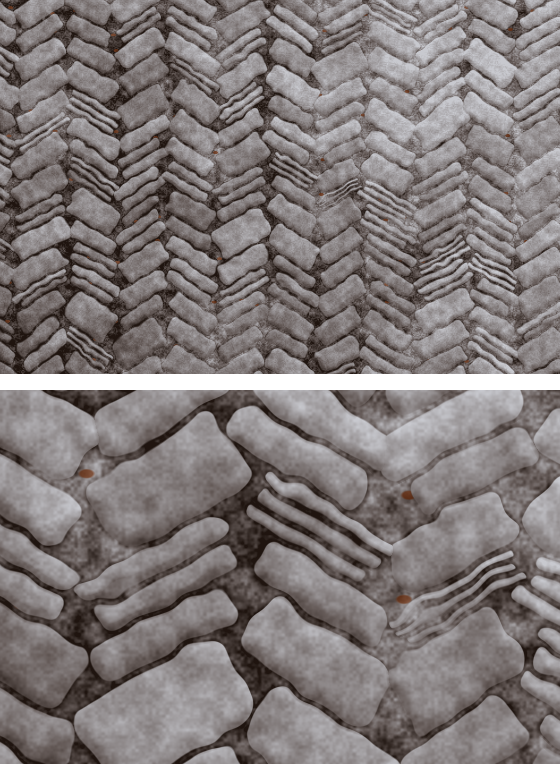
Top: the whole. Bottom: its middle third, enlarged.
This texture is drawn by a WebGL 2 fragment shader. Its source:

```glsl
#version 300 es
precision highp float;

#define COLUMN_WIDTH 0.1338
#define COLUMN_START 0.043
#define ROW_PITCH 0.07
#define SLOPE 0.62
#define HALF_LENGTH 0.071
#define GAP 0.0028
#define EDGE_WOBBLE 0.009
#define SWAY 0.03
#define LIGHT vec2(0.3, 0.95)
#define SOIL vec3(0.12, 0.08, 0.06)
#define EARTH vec3(0.40, 0.36, 0.35)
#define DUST vec3(0.75, 0.75, 0.77)

uniform vec2 u_resolution;
out vec4 fragColor;

float hash(vec2 p) {
  return fract(sin(dot(p, vec2(127.1, 311.7))) * 43758.55);
}

float noise(vec2 p) {
  vec2 i = floor(p), f = fract(p);
  f = f * f * (3.0 - 2.0 * f);
  return mix(mix(hash(i), hash(i + vec2(1, 0)), f.x),
             mix(hash(i + vec2(0, 1)), hash(i + vec2(1, 1)), f.x), f.y);
}

float fbm(vec2 p) {
  float sum = 0.0, weight = 0.5;
  for (int i = 0; i < 4; i++) {
    sum += weight * noise(p);
    p = p * 2.1 + 17.3;
    weight *= 0.5;
  }
  return sum / 0.9375;
}

// Uneven boundary between two stones of a column
float rowEdge(float col, float row) {
  return row + 0.5 * (hash(vec2(col, row + 0.37)) - 0.5);
}

// Herringbone of rounded, partly split stones: signed distance and random id
vec2 stones(vec2 p) {
  p += EDGE_WOBBLE * (vec2(noise(p * 48.0), noise(p * 48.0 + 37.0)) - 0.5);
  p += SWAY * (vec2(noise(p * 4.0 + 9.0), noise(p * 5.0 + 21.0)) - 0.5);
  float x = (p.x - COLUMN_START) / COLUMN_WIDTH;
  vec2 nearest = vec2(1.0, 0.0);
  for (int dc = -1; dc <= 1; dc++) {
    float col = floor(x) + float(dc);
    float rise = mod(col, 2.0) < 0.5 ? SLOPE : -SLOPE;
    vec2 axis = normalize(vec2(1.0, rise));
    float dx = (x - col - 0.5) * COLUMN_WIDTH;
    float v = (p.y - rise * dx) / ROW_PITCH + hash(vec2(col, 7.0));
    for (int dr = -1; dr <= 1; dr++) {
      float row = floor(v) + float(dr);
      float low = rowEdge(col, row), high = rowEdge(col, row + 1.0);
      float dy = (v - 0.5 * (low + high)) * ROW_PITCH;
      float along = dot(vec2(dx, dy + rise * dx), axis);
      float across = dy * axis.x;
      float thick = 0.5 * (high - low) * ROW_PITCH * axis.x;

      // Some stones are split lengthwise into thin strips
      float split = hash(vec2(col + 0.3, row));
      float count = 1.0 + step(0.68, split) + step(0.9, split);
      float strip = clamp(floor((across / thick * 0.5 + 0.5) * count), 0.0, count - 1.0);
      float id = hash(vec2(col * 7.0 + strip, row + 0.61));
      across -= thick * ((2.0 * strip + 1.0) / count - 1.0);

      vec2 size = vec2(HALF_LENGTH * (0.88 + 0.18 * id), max(thick / count - GAP, 0.002));
      float radius = min(0.013, size.y * 0.8);
      along += 0.012 * (hash(vec2(id, row)) - 0.5);
      vec2 q = abs(vec2(along, across)) - size + radius;
      float d = length(max(q, 0.0)) + min(max(q.x, q.y), 0.0) - radius;
      if (d < nearest.x) nearest = vec2(d, id);
    }
  }
  return nearest;
}

// Brown shadow through warm grey to pale dust
vec3 ramp(float tone) {
  return tone < 0.44 ? mix(SOIL, EARTH, clamp(tone / 0.44, 0.0, 1.0))
                     : mix(EARTH, DUST, min((tone - 0.44) / 0.56, 1.1));
}

void main() {
  float pixel = 1.0 / u_resolution.y;
  vec2 p = gl_FragCoord.xy * pixel;
  vec2 stone = stones(p);
  float d = stone.x;
  float facing = clamp((stones(p + LIGHT * 0.006).x - d) / 0.006, -1.0, 1.0);
  float rim = smoothstep(-0.018, 0.0, d);
  float grain = fbm(p * 60.0) - 0.5;
  float speckle = noise(p * 330.0) - 0.5;
  float daylight = 0.13 * (p.x - 0.75) + 0.1 * (p.y - 0.5);

  // Worn stone tops, lit on the upper edge
  float top = 0.73 + 0.2 * (stone.y - 0.5) + daylight + 0.4 * grain + 0.13 * speckle;
  top += rim * (0.2 * facing - 0.07) + 0.3 * (fbm(p * 9.0) - 0.5);

  // Joints of soil, grit and dust
  float dust = smoothstep(0.4, 0.75, fbm(p * 7.0 + 40.0) + 0.2 * (p.x - 0.75));
  float joint = 0.25 + 0.35 * dust + daylight + 0.9 * grain + 0.3 * speckle;
  joint -= 0.16 * (1.0 - smoothstep(0.0, 0.005, d));

  float inJoint = smoothstep(-pixel, pixel, d);
  vec3 color = mix(ramp(top), ramp(joint), inJoint);

  // Dry leaf scraps lying in the joints
  vec2 cell = floor(p * 18.0);
  vec2 leaf = fract(p * 18.0) - 0.3 - 0.4 * vec2(hash(cell), hash(cell + 5.0));
  float scrap = length(leaf * vec2(1.0, 1.7)) - 0.12;
  float leafMask = (1.0 - smoothstep(-0.03, 0.03, scrap)) * step(0.8, hash(cell + 11.0));
  color = mix(color, vec3(0.42, 0.24, 0.15) + 0.3 * grain, leafMask * inJoint);
  fragColor = vec4(color, 1.0);
}
```
